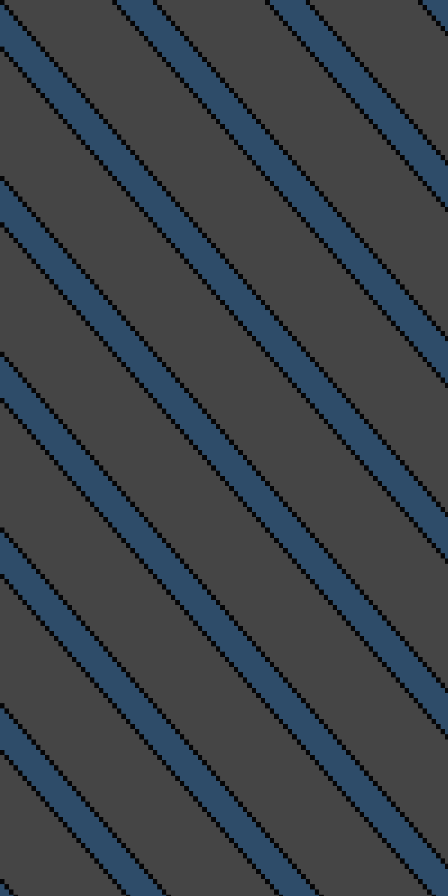
This pattern is drawn by a Shadertoy shader. Its source:

```glsl
// Diagonal blue bands with stepped black outlines on flat grey.
// A coarse cell grid is laid over the canvas; each cell takes its colour from
// its diagonal index modulo the repeat, and cell borders are blended smoothly.

#define REPEATS vec2(2.931, 5.096)       // band repeats across and down
#define CELLS_PER_REPEAT 34.0            // grid cells in one repeat
#define BAND_CELLS 9.0                   // cells from one outline to the other
#define EDGE_PIXELS 0.5                  // width of the smoothed cell border
#define GROUND_COLOR vec3(0.270, 0.270, 0.270)
#define BAND_COLOR vec3(0.180, 0.300, 0.410)
#define OUTLINE_COLOR vec3(0.020, 0.020, 0.025)

// Colour of one whole cell, counted from the upper left corner
vec3 cellColor(vec2 cell) {
    float diagonal = mod(cell.y - cell.x + 0.5, CELLS_PER_REPEAT);
    float index = floor(diagonal);
    if (index == 0.0 || index == BAND_CELLS) return OUTLINE_COLOR;
    return index < BAND_CELLS ? BAND_COLOR : GROUND_COLOR;
}

void mainImage(out vec4 fragColor, in vec2 fragCoord) {
    // Canvas position in cells, y running downward
    vec2 uv = fragCoord / iResolution.xy;
    vec2 gridSize = REPEATS * CELLS_PER_REPEAT;
    vec2 position = vec2(uv.x, 1.0 - uv.y) * gridSize;

    // Blend the four cells around the nearest grid corner
    vec2 corner = floor(position + 0.5);
    vec2 edgeWidth = EDGE_PIXELS * gridSize / iResolution.xy;
    vec2 blend = clamp((position - corner) / edgeWidth + 0.5, 0.0, 1.0);

    vec3 upper = mix(cellColor(corner + vec2(-1.0, -1.0)),
                     cellColor(corner + vec2(0.0, -1.0)), blend.x);
    vec3 lower = mix(cellColor(corner + vec2(-1.0, 0.0)),
                     cellColor(corner), blend.x);

    fragColor = vec4(mix(upper, lower, blend.y), 1.0);
}
```
